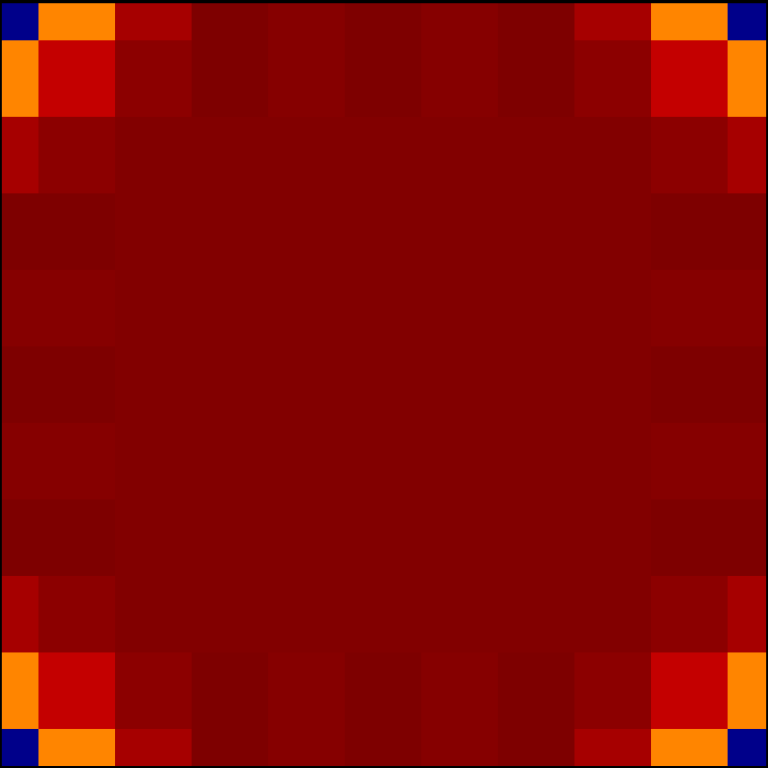
Write a WebGL 2 fragment shader that draws this background.

```glsl
#version 300 es
precision highp float;

uniform vec2 u_resolution;
out vec4 fragColor;

// Grid layout, in canvas units
const vec2 GRID_ORIGIN = vec2(-0.0496, -0.0488);
const vec2 CELL_SIZE = vec2(0.0997, 0.09963);
const float LAST_CELL = 10.0;

// Frame thickness: left and bottom, then right and top
const vec2 FRAME_LOW = vec2(0.0024, 0.0026);
const vec2 FRAME_HIGH = vec2(0.0024, 0.0042);

// Colours
const vec3 FIELD_RED = vec3(0.51, 0.0, 0.0);
const vec3 CORNER_BLUE = vec3(0.0, 0.0, 0.54);
const vec3 CORNER_ORANGE = vec3(1.0, 0.52, 0.0);
const vec3 CORNER_RED = vec3(0.77, 0.0, 0.0);
const vec3 OUTER_RED = vec3(0.65, 0.0, 0.0);
const vec3 INNER_RED = vec3(0.55, 0.0, 0.0);
const float RIPPLE = 0.017;
const float PI = 3.14159265;

// Colour of one cell, mirrored over both axes and the diagonal
vec3 cellColor(vec2 cell) {
    cell = clamp(cell, 0.0, LAST_CELL);
    vec2 folded = min(cell, LAST_CELL - cell);
    float depth = min(folded.x, folded.y);
    float along = max(folded.x, folded.y);

    if (depth > 1.5) return FIELD_RED;
    if (along < 0.5) return CORNER_BLUE;
    if (along < 1.5) return depth < 0.5 ? CORNER_ORANGE : CORNER_RED;
    if (along < 2.5) return depth < 0.5 ? OUTER_RED : INNER_RED;

    // Alternating faint tones along each side
    return FIELD_RED + vec3(RIPPLE * cos(PI * along), 0.0, 0.0);
}

void main() {
    vec2 uv = gl_FragCoord.xy / u_resolution;
    vec2 pixel = 1.0 / u_resolution;

    // Blend the four cells around the nearest grid crossing
    vec2 grid = (uv - GRID_ORIGIN) / CELL_SIZE;
    vec2 crossing = floor(grid + 0.5);
    vec2 blend = clamp((grid - crossing) * CELL_SIZE / pixel + 0.5, 0.0, 1.0);
    vec3 lower = mix(cellColor(crossing - 1.0),
                     cellColor(crossing - vec2(0.0, 1.0)), blend.x);
    vec3 upper = mix(cellColor(crossing - vec2(1.0, 0.0)),
                     cellColor(crossing), blend.x);
    vec3 color = mix(lower, upper, blend.y);

    // Thin black frame
    vec2 inset = min(uv - FRAME_LOW, 1.0 - FRAME_HIGH - uv);
    vec2 inside = clamp(inset / pixel + 0.5, 0.0, 1.0);
    fragColor = vec4(color * inside.x * inside.y, 1.0);
}
```
